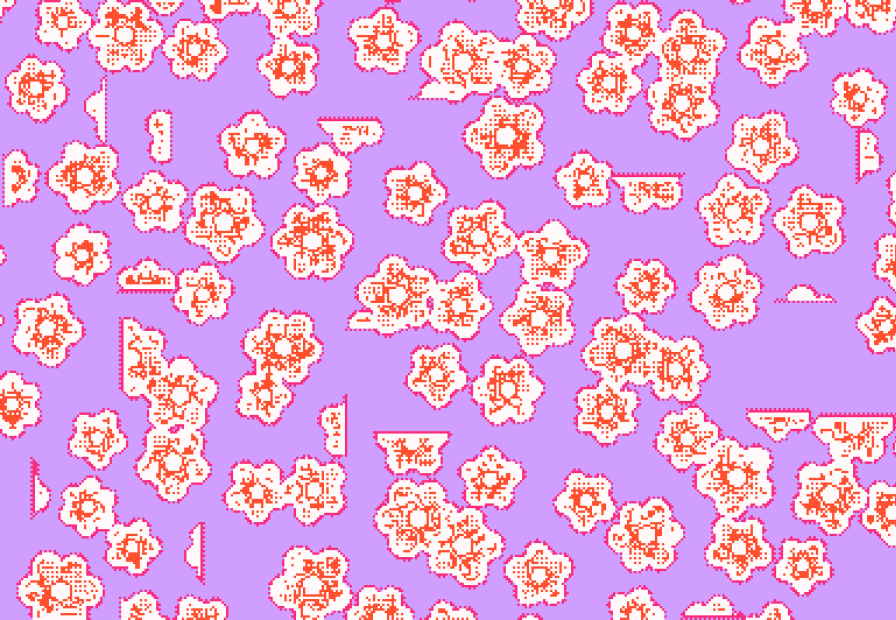
Reproduce this pattern procedurally as a WebGL 1 fragment shader.

```glsl
precision highp float;

uniform vec2 u_resolution;

#define ROWS 266.0          // mosaic cells per canvas height
#define SPACING 0.128       // distance between flowers
#define JITTER 0.42         // scatter, as a share of the spacing
#define RADIUS_MIN 0.047
#define RADIUS_MAX 0.071
#define CUT_SHARE 0.24      // share of flowers with a straight cut
#define MARGIN 3.0          // clear rim inside the outline, in cells
#define LAVENDER vec3(0.81, 0.62, 1.0)
#define CREAM vec3(1.0, 0.98, 0.975)
#define VERMILION vec3(1.0, 0.31, 0.18)
#define MAGENTA vec3(0.98, 0.17, 0.49)

const float TAU = 6.28319;
const mat2 TILT = mat2(0.96, 0.28, -0.28, 0.96);

float hash(vec2 p) {
  vec3 k = fract(p.xyx * vec3(0.1031, 0.1030, 0.0973));
  k += dot(k, k.yzx + 33.33);
  return fract((k.x + k.y) * k.z);
}

float noise(vec2 p) {
  vec2 i = floor(p), f = fract(p);
  f = f * f * (3.0 - 2.0 * f);
  return mix(mix(hash(i), hash(i + vec2(1.0, 0.0)), f.x),
             mix(hash(i + vec2(0.0, 1.0)), hash(i + 1.0), f.x), f.y);
}

// Signed distance to a ring of round petals; q is the point in petal space.
float flower(vec2 v, float radius, float petals, float turn, out vec2 q) {
  float sector = TAU / petals;
  float angle = atan(v.y, v.x) + turn * TAU;
  float index = floor(angle / sector + 0.5);
  angle -= index * sector;
  q = length(v) * vec2(cos(angle), sin(angle));
  float size = mix(0.33, 0.41, hash(vec2(mod(index, petals), turn * 91.0)));
  float petal = length(q - vec2(0.6 * radius, 0.0)) - size * radius;
  return min(petal, length(v) - 0.74 * radius);
}

// Broken contours, stipple and a clear polygonal heart; all in cells.
bool isInked(vec2 cell, vec2 q, float radius) {
  float heart = q.x - 0.23 * radius;
  if (heart < -0.5) return false;
  bool heartLine = heart < 0.5;
  float rim = abs(length(q - vec2(0.58 * radius, 0.0)) - 0.25 * radius);
  bool rimLine = rim < 0.55 && noise(cell * 0.17 + 31.0) > 0.4;
  bool crease = abs(noise(cell * 0.29) - 0.5) < 0.065;
  vec2 parity = mod(cell, 2.0);
  bool stipple = parity.x + parity.y < 0.5 && noise(cell * 0.14 + 77.0) > 0.46;
  return heartLine || rimLine || crease || stipple;
}

vec3 cellColor(vec2 cell) {
  vec2 p = (cell + 0.5) / ROWS;
  vec2 home = floor(TILT * p / SPACING);
  float d = 1.0, nearestRadius = 1.0;
  vec2 nearestQ = vec2(0.0);

  // Nearest flower of the tilted, jittered lattice
  for (int j = -1; j <= 1; j++) {
    for (int i = -1; i <= 1; i++) {
      vec2 id = home + vec2(float(i), float(j));
      vec2 shift = vec2(hash(id + 11.3), hash(id + 47.9)) - 0.5;
      vec2 v = p - ((id + 0.5 + JITTER * shift) * SPACING) * TILT;
      float radius = mix(RADIUS_MIN, RADIUS_MAX, hash(id + 83.1));
      float petals = 5.0 + step(0.65, hash(id + 19.7));
      vec2 q;
      float fd = flower(v, radius, petals, hash(id + 5.2), q);

      // Some flowers are sliced along a canvas axis
      if (hash(id + 61.4) < CUT_SHARE) {
        vec2 axis = hash(id + 29.6) < 0.5 ? vec2(1.0, 0.0) : vec2(0.0, 1.0);
        axis *= hash(id + 73.8) < 0.5 ? 1.0 : -1.0;
        float offset = radius * mix(-0.6, 0.4, hash(id + 97.5));
        fd = max(fd, dot(v, axis) - offset);
      }
      if (fd < d) {
        d = fd;
        nearestRadius = radius;
        nearestQ = q;
      }
    }
  }

  // Outline with a checkered outer fringe
  d *= ROWS;
  bool checker = mod(cell.x + cell.y, 2.0) < 0.5;
  if (d > 0.85 || (d > 0.0 && !checker)) return LAVENDER;
  if (d > -0.55) return MAGENTA;
  bool inked = d < -MARGIN && isInked(cell, nearestQ * ROWS, nearestRadius * ROWS);
  return inked ? VERMILION : CREAM;
}

void main() {
  // Box filter over the mosaic cells under this fragment
  float width = ROWS / u_resolution.y;
  vec2 center = gl_FragCoord.xy * width;
  vec2 low = floor(center - 0.5 * width);
  vec2 high = floor(center + 0.5 * width);
  vec2 share = clamp((center + 0.5 * width - high) / width, 0.0, 1.0);
  vec3 bottom = mix(cellColor(low), cellColor(vec2(high.x, low.y)), share.x);
  vec3 top = mix(cellColor(vec2(low.x, high.y)), cellColor(high), share.x);
  gl_FragColor = vec4(mix(bottom, top, share.y), 1.0);
}
```
